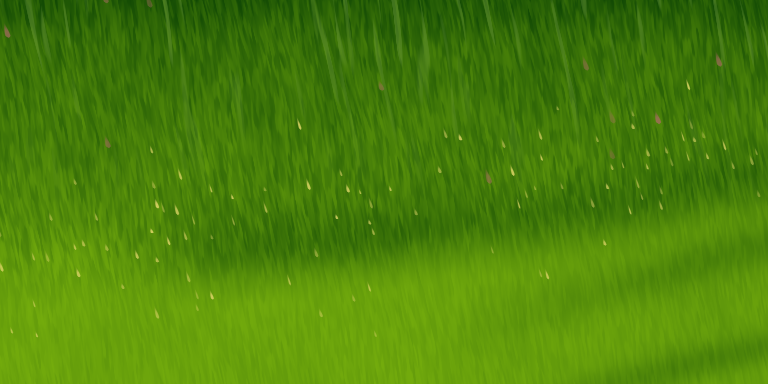
A Shadertoy shader for this texture:

```glsl
const vec3 SHADE_GREEN = vec3(0.145, 0.363, 0.022);
const vec3 SUN_GREEN = vec3(0.42, 0.64, 0.045);
const vec3 CREAM = vec3(0.86, 0.83, 0.40);
const vec3 PINK = vec3(0.66, 0.42, 0.38);
const vec3 STRAW = vec3(0.45, 0.62, 0.25);
const float BLADE_LEAN = 0.16;
const float PETAL_LEAN = 0.30;
const vec2 FINE_BLADES = vec2(185.0, 27.0);
const vec2 BROAD_BLADES = vec2(90.0, 11.0);
const vec2 LONG_STALKS = vec2(75.0, 6.0);
const float MEADOW_CONTRAST = 0.56;
const float LAWN_CONTRAST = 0.24;
const float CREAM_CELL = 0.042;
const float PINK_CELL = 0.13;

vec2 hash2(vec2 p) {
    vec3 q = fract(p.xyx * vec3(0.1031, 0.1030, 0.0973));
    q += dot(q, q.yzx + 33.33);
    return fract((q.xx + q.yz) * q.zy);
}

// Smooth cellular noise: blends the random tones of nearby cells
float cellTone(vec2 p) {
    vec2 cell = floor(p);
    float sum = 0.0, weight = 0.0;
    for (int j = -1; j <= 1; j++)
    for (int i = -1; i <= 1; i++) {
        vec2 id = cell + vec2(i, j);
        vec2 d = id + hash2(id) - p;
        float w = exp(-6.0 * dot(d, d));
        sum += w * hash2(id + 71.0).x;
        weight += w;
    }
    return sum / weight - 0.5;
}

// Height above the curved edge between meadow and lawn
float aboveEdge(vec2 p) {
    return p.y - 0.23 - 0.055 * p.x * p.x;
}

float bump(float x, float width) {
    return exp(-x * x / (width * width));
}

// Broad light and shadow: 0 is shade, 1 is sunlit
float landTone(vec2 p) {
    float h = aboveEdge(p);
    float left = 1.0 - smoothstep(0.1, 0.75, p.x);
    float meadow = 0.46 - 0.22 * smoothstep(0.55, 0.92, p.y)
                 - 0.30 * smoothstep(0.86, 1.02, p.y)
                 - 0.16 * bump(h - 0.10, 0.08) * (1.0 - left)
                 + 0.24 * left * (1.0 - smoothstep(0.35, 0.65, p.y));
    float right = smoothstep(1.05, 1.9, p.x);
    float lawn = 0.98 - 0.36 * right * bump(p.y - 0.22 - 0.3 * (p.x - 1.5), 0.06)
               - 0.36 * right * bump(p.y - 0.25 * (p.x - 1.6), 0.045)
               - 0.10 * right;
    float patches = sin(p.x * 7.0 + 2.0 * sin(p.y * 9.0))
                  + sin(p.x * 13.0 - p.y * 11.0 + 1.7);
    float edge = smoothstep(-0.06, 0.11 + 0.12 * left, h);
    return mix(lawn, meadow, edge) + 0.02 * patches;
}

// Leaning drop: rounded at the foot, tapering upward
float drop(vec2 d, float size, float width) {
    float s = d.y / size;
    float across = abs(d.x + PETAL_LEAN * d.y);
    float halfWidth = width * smoothstep(0.0, 0.2, s) * (1.0 - smoothstep(0.2, 1.1, s));
    float soft = 0.001 + 0.4 / iResolution.y;
    return (1.0 - smoothstep(-soft, soft, across - halfWidth))
         * smoothstep(0.0, 0.12, s) * (1.0 - smoothstep(0.4, 1.0, s));
}

float creamChance(vec2 c) {
    float cluster = 0.5 + 0.5 * sin(c.x * 6.0 + 1.5 * sin(c.y * 8.0) - 1.0);
    float band = bump(aboveEdge(c) - 0.16, 0.14);
    float strays = 0.14 * (1.0 - smoothstep(0.3, 1.3, c.x)) * bump(c.y - 0.2, 0.1);
    return band * (0.14 + 0.36 * cluster) + strays;
}

float pinkChance(vec2 c) {
    return smoothstep(0.45, 0.8, c.y) * mix(0.36, 0.18, smoothstep(0.2, 0.8, c.x));
}

float petals(vec2 p, float cellSize, bool pink) {
    vec2 cell = floor(p / cellSize);
    float cover = 0.0;
    for (int j = -1; j <= 1; j++)
    for (int i = -1; i <= 1; i++) {
        vec2 id = cell + vec2(i, j);
        vec2 foot = (id + hash2(id + 13.0)) * cellSize;
        vec2 r = hash2(id + 47.0);
        float chance = pink ? pinkChance(foot) : creamChance(foot);
        float size = pink ? mix(0.030, 0.050, r.y) : mix(0.016, 0.040, r.y);
        float width = pink ? 0.0065 : mix(0.0018, 0.0042, hash2(id + 5.0).x);
        float shown = step(r.x, chance) * mix(0.4, 1.0, hash2(id + 29.0).y);
        cover = max(cover, shown * drop(p - foot, size, width));
    }
    return cover;
}

void mainImage(out vec4 fragColor, in vec2 fragCoord) {
    vec2 p = fragCoord / iResolution.y;
    float meadow = smoothstep(-0.03, 0.14, aboveEdge(p));

    // Grass blades
    vec2 q = vec2(p.x + BLADE_LEAN * p.y + 0.004 * sin(p.x * 9.0 + p.y * 14.0), p.y);
    float blades = 0.75 * cellTone(q * FINE_BLADES) + 0.3 * cellTone(q * BROAD_BLADES + 19.0);
    float tone = landTone(p) + blades * mix(LAWN_CONTRAST, MEADOW_CONTRAST, meadow);
    vec3 color = mix(SHADE_GREEN, SUN_GREEN, clamp(tone, -0.42, 1.12));

    // Pale stalks and scattered petals
    float stalks = smoothstep(0.27, 0.46, cellTone(q * LONG_STALKS + 37.0));
    color = mix(color, STRAW, 0.4 * stalks * smoothstep(0.4, 0.95, p.y));
    color = mix(color, CREAM, 0.9 * petals(p, CREAM_CELL, false));
    color = mix(color, PINK, 0.8 * petals(p, PINK_CELL, true));
    fragColor = vec4(color, 1.0);
}
```
